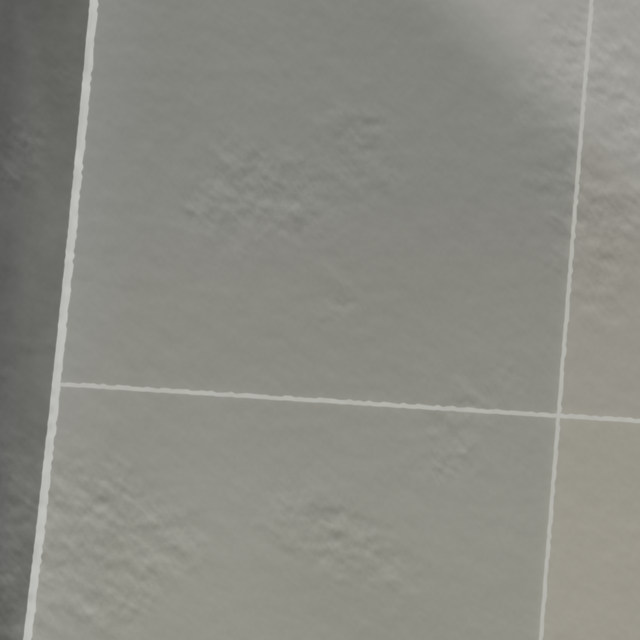
Reproduce this texture procedurally as a three.js fragment shader.

```glsl
varying vec2 vUv;

float hash(vec2 p) {
  vec3 q = fract(p.xyx * 0.1031);
  q += dot(q, q.yzx + 33.33);
  return fract((q.x + q.y) * q.z);
}

float noise(vec2 p) {
  vec2 cell = floor(p), f = fract(p);
  f = f * f * (3.0 - 2.0 * f);
  float low = mix(hash(cell), hash(cell + vec2(1.0, 0.0)), f.x);
  float high = mix(hash(cell + vec2(0.0, 1.0)), hash(cell + 1.0), f.x);
  return mix(low, high, f.y);
}

float fbm(vec2 p) {
  float sum = 0.0, amplitude = 0.5;
  for (int i = 0; i < 4; i++) {
    sum += amplitude * noise(p);
    p = mat2(1.6, 1.2, -1.2, 1.6) * p + 7.3;
    amplitude *= 0.5;
  }
  return sum;
}

// Coverage of a grout line with a soft, ragged edge
float grout(float d, float halfWidth, float along) {
  float ragged = (noise(vec2(along * 130.0, halfWidth * 900.0)) - 0.5) * 0.0018;
  return 1.0 - smoothstep(halfWidth - 0.0016, halfWidth + 0.0018, abs(d + ragged) + ragged * 0.5);
}

// Faint raised scuffs, lit from one side
float scuffs(vec2 p) {
  vec2 q = mat2(0.8, 0.6, -0.6, 0.8) * p * vec2(34.0, 46.0);
  float relief = fbm(q) - fbm(q + vec2(0.22, -0.3));
  float patches = smoothstep(0.48, 0.72, fbm(p * 5.5 + 11.0));
  return relief * (0.035 + 0.13 * patches);
}

void main() {
  vec2 p = vUv;

  // Skewed tile grid: seams fall on whole numbers
  float edgeX = 0.043 + 0.104 * p.y + 0.014 * p.y * (1.0 - p.y);
  float seamX = 0.845 + 0.0795 * p.y;
  float pitch = seamX - edgeX;
  vec2 grid = vec2((p.x - edgeX) / pitch, (p.y - 0.406 + 0.0636 * p.x) / 0.79);
  vec2 tile = floor(grid);
  vec2 toSeam = (grid - floor(grid + 0.5)) * vec2(pitch, 0.79);
  float onFloor = smoothstep(-0.002, 0.002, p.x - edgeX);

  // Cement tiles, paler and warmer towards the lower right
  float cloud = fbm(p * 3.2 + 4.0) - 0.47;
  vec3 cement = mix(vec3(0.515, 0.518, 0.495), vec3(0.57, 0.567, 0.532),
                    smoothstep(0.95, 0.05, p.y + 0.12 * cloud));
  cement += (hash(tile + 9.0) - 0.5) * 0.008 + cloud * 0.04;
  cement += vec3(0.035, 0.025, 0.018) * smoothstep(0.98, 1.02, grid.x);
  cement += vec3(0.016, 0.017, 0.024) * (1.0 - smoothstep(0.0, 0.16, grid.x));

  // Diagonal pool of light in the upper right corner
  float light = smoothstep(1.6, 1.8, p.x + p.y + 0.04 * cloud);
  cement = mix(cement, vec3(0.625, 0.622, 0.6), light * 0.9);

  // Dark strip beyond the edge
  vec3 strip = mix(vec3(0.36, 0.362, 0.355), vec3(0.43, 0.432, 0.415),
                   smoothstep(0.0, 0.09, p.x + 0.05 - 0.06 * p.y));
  strip += (fbm(p * vec2(22.0, 9.0)) - 0.47) * 0.07;
  strip -= 0.05 * smoothstep(0.55, 1.0, p.y) * smoothstep(0.03, 0.09, p.x);

  vec3 color = mix(strip, cement, onFloor);
  color += scuffs(p) + (noise(p * 210.0) - 0.5) * 0.008;

  // Seams: wide on the outer edge, thin between tiles
  float outer = 1.0 - step(0.5, abs(grid.x));
  float upright = grout(toSeam.x, mix(0.0031, 0.0068, outer), p.y);
  float level = grout(toSeam.y, 0.0034, p.x) * onFloor;
  float wear = 0.82 + 0.18 * noise(p * 75.0);
  float halo = exp(-abs(toSeam.x) * 110.0) + exp(-abs(toSeam.y) * 140.0) * onFloor;
  color += 0.025 * halo;
  vec3 groutColor = mix(vec3(0.71, 0.71, 0.685), vec3(0.755, 0.76, 0.74), outer * upright);
  color = mix(color, groutColor, max(upright, level) * wear);

  gl_FragColor = vec4(color, 1.0);
}
```
